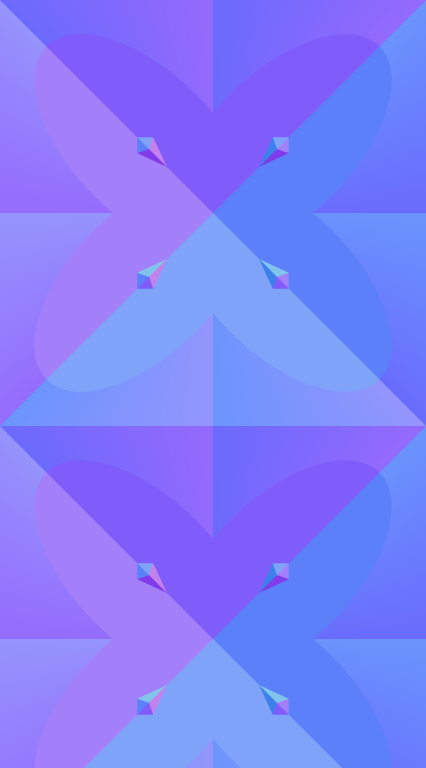
Give the GLSL for this texture map, as a WebGL 1 fragment shader.

```glsl
precision highp float;

uniform vec2 u_resolution;

// Layout: one square tile spans the canvas width, anchored at the top left
const float TILES_ACROSS = 1.0;

// Surface tilts, as the sideways length of a unit normal
const float PETAL_TILT = 0.28;
const float GEM_OUTER_TILT = 0.28;
const float GEM_INNER_TILT = 0.54;
const float GROUND_TILT = 0.17;
const float GROUND_SWEEP = 0.16;

// Petal ellipse along each diagonal, in half-tile units
const float PETAL_CENTER = 0.45;
const vec2 PETAL_RADII = vec2(0.655, 0.337);

// Gem vertices, in half-tile units
const float GEM_CORNER = 0.356;
const float GEM_SHOULDER = 0.281;
const float GEM_APEX = 0.300;
const float GEM_TIP = 0.216;

const int SAMPLES = 4;

vec3 encodeNormal(vec2 tilt) {
  return 0.5 + 0.5 * vec3(tilt, sqrt(1.0 - dot(tilt, tilt)));
}

// Height of the line through a and b at position x
float lineAt(vec2 a, vec2 b, float x) {
  return mix(a.y, b.y, (x - a.x) / (b.x - a.x));
}

bool insidePetal(vec2 folded) {
  vec2 alongAcross = vec2(folded.x + folded.y, folded.x - folded.y) * 0.70710678;
  vec2 e = (alongAcross - vec2(PETAL_CENTER, 0.0)) / PETAL_RADII;
  return dot(e, e) < 1.0;
}

vec3 tileColor(vec2 q) {
  vec2 folded = abs(q);
  vec2 side = vec2(q.x < 0.0 ? -1.0 : 1.0, q.y < 0.0 ? -1.0 : 1.0);

  // Sector between the diagonals: its main axis and its cross axis
  bool horizontal = folded.x > folded.y;
  vec2 mainAxis = horizontal ? vec2(1.0, 0.0) : vec2(0.0, 1.0);
  vec2 crossAxis = mainAxis.yx;
  float major = dot(folded, mainAxis);
  float minor = dot(folded, crossAxis);
  vec2 outward = mainAxis * side;

  // Faceted gems on the diagonals
  vec2 shoulder = vec2(GEM_CORNER, GEM_SHOULDER);
  bool insideGem = major < GEM_CORNER && major > GEM_TIP
    && minor > lineAt(vec2(GEM_TIP), shoulder, major);
  if (insideGem) {
    bool outerFacet = minor > lineAt(vec2(GEM_APEX), shoulder, major);
    return encodeNormal(outerFacet ? outward * GEM_OUTER_TILT
                                   : -crossAxis * side * GEM_INNER_TILT);
  }

  // Flat petals leaning toward the center
  if (insidePetal(folded)) return encodeNormal(-outward * PETAL_TILT);

  // Ground: a fan sweep that restarts at each axis
  float sweep = fract(dot(q, crossAxis) / max(major, 0.0001));
  vec2 fan = crossAxis * mix(-GROUND_SWEEP, GROUND_SWEEP, sweep);
  return encodeNormal(fan - outward * GROUND_TILT);
}

void main() {
  // Average a grid of samples inside each pixel for smooth edges
  vec3 sum = vec3(0.0);
  for (int j = 0; j < SAMPLES; j++) {
    for (int i = 0; i < SAMPLES; i++) {
      vec2 offset = (vec2(float(i), float(j)) + 0.5) / float(SAMPLES) - 0.5;
      vec2 p = gl_FragCoord.xy + offset - vec2(0.0, u_resolution.y);
      vec2 q = fract(p * TILES_ACROSS / u_resolution.x) * 2.0 - 1.0;
      sum += tileColor(q);
    }
  }
  gl_FragColor = vec4(sum / float(SAMPLES * SAMPLES), 1.0);
}
```
